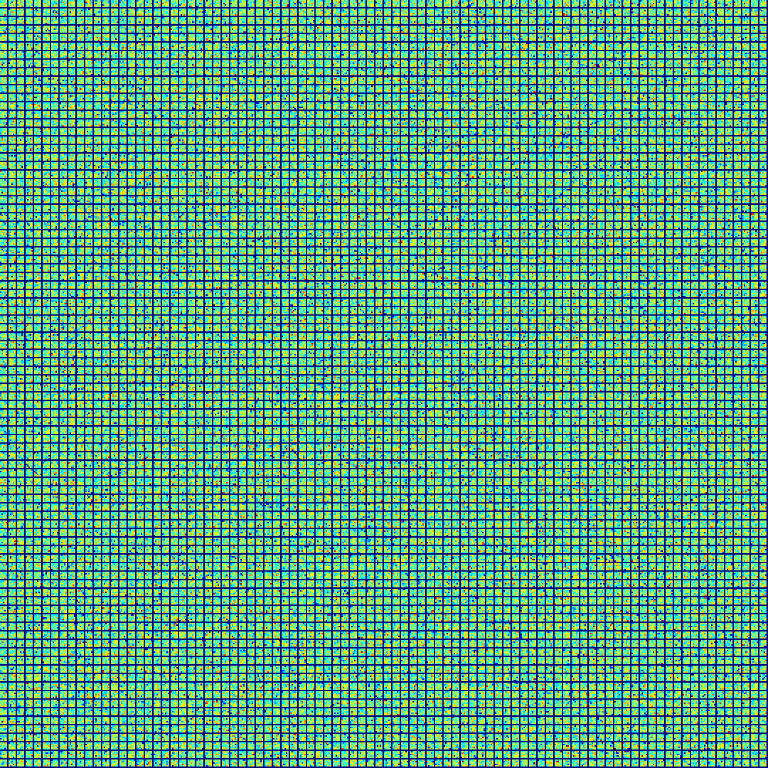
Write a three.js fragment shader that draws this pattern.

```glsl
// A 90 by 90 sheet of small heat-map tiles divided by navy grid lines.
// Each tile is a block of hashed texels, coloured by a blue-green-red ramp;
// a small grid of samples smooths every edge, and texel ids wrap to tile.

#define REPEATS 90.0        // tiles across and down
#define TEXELS 6.0          // texels per tile, one of them the grid line
#define MIDDLE 0.51         // average heat of a tile
#define SPREAD 0.21         // strength of the texel variation
#define TILT 0.07           // warmer towards the lower right of a tile
#define COLD_SHARE 0.03     // share of dark blue specks
#define HOT_SHARE 0.012     // share of orange and red specks
#define FILTER 0.65         // smoothing width, in output samples
#define TAPS 4              // smoothing samples per axis
#define LINE_COLOR vec3(0.0, 0.03, 0.50)

varying vec2 vUv;

// Four independent random values per texel
vec4 hash4(vec2 p) {
  vec4 q = fract(p.xyxy * vec4(0.1031, 0.1030, 0.0973, 0.1099));
  q += dot(q, q.wzxy + 33.33);
  return fract((q.xxyz + q.yzzw) * q.zywx);
}

// Blue - cyan - green - yellow - red ramp
vec3 heatColor(float heat) {
  vec3 ramp = 1.5 - abs(4.0 * heat - vec3(3.0, 2.0, 1.0));
  return clamp(ramp, 0.0, 1.0) * vec3(1.0, 0.97, 1.0);
}

// Heat of one texel: bell-shaped noise, a slight tilt and rare specks
float texelHeat(vec2 id, vec2 local) {
  vec4 h = hash4(id);
  float heat = MIDDLE + SPREAD * (h.x + h.y + h.z - 1.5);
  heat += TILT * (local.x - local.y);
  heat -= 0.36 * step(h.w, COLD_SHARE);
  heat += 0.30 * step(1.0 - HOT_SHARE, h.w);
  return clamp(heat, 0.0, 1.0);
}

vec3 sheetColor(vec2 uv) {
  float count = REPEATS * TEXELS;
  vec2 id = mod(floor(uv * count), count);
  vec2 inTile = mod(id, TEXELS);

  // Grid line: last column and lowest row of each tile
  if (inTile.x > TEXELS - 1.5 || inTile.y < 0.5) return LINE_COLOR;

  vec2 local = (inTile + 0.5) / TEXELS - 0.5;
  return heatColor(texelHeat(id, local));
}

void main() {
  vec2 footprint = fwidth(vUv) * FILTER;
  vec3 color = vec3(0.0);
  for (int j = 0; j < TAPS; j++) {
    for (int i = 0; i < TAPS; i++) {
      vec2 offset = (vec2(float(i), float(j)) + 0.5) / float(TAPS) - 0.5;
      color += sheetColor(vUv + offset * footprint);
    }
  }
  gl_FragColor = vec4(color / float(TAPS * TAPS), 1.0);
}
```
